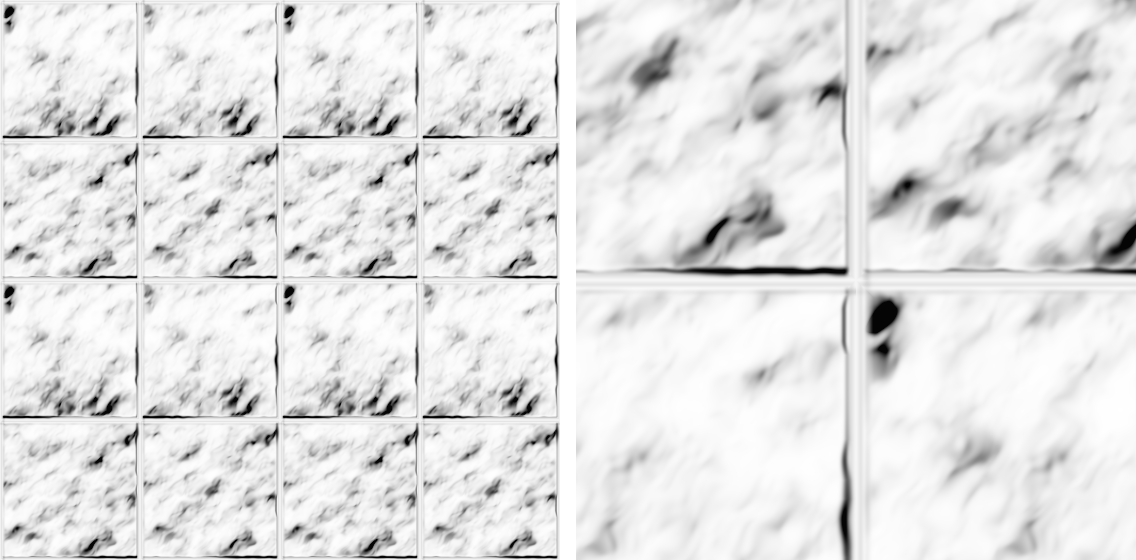
Left: the whole. Right: its middle third, enlarged.
A three.js fragment shader for this texture map:

```glsl
// Four by four rough white stone tiles with slanted dark pits, chipped edges and pale joints.
varying vec2 vUv;

const float TILES = 4.0;          // tiles across and up
const float VARIANTS = 2.0;       // tiles before the set repeats, both ways
const vec3 STONE = vec3(1.0);
const vec3 PIT = vec3(0.02);
const float PIT_BASE = 0.064;     // darkness of average relief
const float PIT_GAIN = 1.5;       // contrast of relief
const vec2 GRAIN = vec2(3.0, 6.2);// coarse grain, along and across the slant
const float SLANT_EVEN = 0.58;    // radians
const float SLANT_ODD = 0.74;
const float OWN_RELIEF = 0.6;     // difference between tiles of one row
const float EDGE = 0.021;         // inset of the chipped edge
const float EDGE_WIDTH = 0.0075;
const vec2 GOUGE_EVEN = vec2(0.65, 0.10);
const vec2 GOUGE_ODD = vec2(0.07, 0.92);

float hash(vec3 p) {
  p = fract(p * vec3(0.1031, 0.1030, 0.0973));
  p += dot(p, p.yzx + 33.33);
  return fract((p.x + p.y) * p.z);
}

// Smooth value noise from -1 to 1
float noise(vec2 p, float seed) {
  vec2 i = floor(p), f = fract(p);
  f = f * f * (3.0 - 2.0 * f);
  float a = mix(hash(vec3(i, seed)), hash(vec3(i + vec2(1.0, 0.0), seed)), f.x);
  float b = mix(hash(vec3(i + vec2(0.0, 1.0), seed)), hash(vec3(i + 1.0, seed)), f.x);
  return 2.0 * mix(a, b, f.y) - 1.0;
}

vec2 slanted(vec2 p, float angle) {
  float c = cos(angle), s = sin(angle);
  return vec2(c * p.x + s * p.y, c * p.y - s * p.x);
}

float line(float d, float width) {
  return exp(-d * d / (width * width));
}

// Streaky relief: rows differ strongly, tiles of a row slightly
float relief(vec2 p, vec2 variant, float slant) {
  float rowSeed = 11.0 + 37.0 * variant.y;
  float tileSeed = rowSeed + 5.0 + 13.0 * variant.x;
  p += 0.014 * vec2(noise(p * 17.0, rowSeed + 1.0), noise(p * 17.0, rowSeed + 2.0));
  float sum = OWN_RELIEF * noise(slanted(p, slant) * GRAIN * 2.3, tileSeed);
  float scale = 1.0;
  for (int i = 0; i < 4; i++) {
    float k = float(i);
    float weight = i == 0 ? 0.55 : 1.25 - 0.27 * k;
    vec2 q = slanted(p, slant + 0.16 * (k - 1.5)) * GRAIN * scale;
    sum += weight * noise(q + 7.3 * k, rowSeed + 3.0 * k);
    scale *= 2.1;
  }
  return sum * PIT_GAIN;
}

void main() {
  vec2 grid = vUv * TILES;
  vec2 p = fract(grid);
  vec2 variant = mod(floor(grid), VARIANTS);
  float odd = variant.y;
  float slant = mix(SLANT_EVEN, SLANT_ODD, odd);
  float seed = 71.0 + variant.x + 2.0 * variant.y;

  // Pitted face with one deep gouge
  float z = relief(p, variant, slant);
  vec2 g = slanted(p - mix(GOUGE_EVEN, GOUGE_ODD, odd), 0.85) / vec2(0.065, 0.025);
  z += 2.0 * exp(-dot(g, g)) * (1.0 - 0.8 * odd * variant.x);
  vec2 inset = min(p, 1.0 - p);
  float border = min(inset.x, inset.y);
  float face = smoothstep(0.016, 0.045, border);
  float dark = PIT_BASE * exp(min(z, 2.8)) * face;

  // Bottom edge: heavy on the left of odd rows, on the right of even rows
  float ragged = noise(p * vec2(26.0, 26.0), seed);
  float heavy = mix(smoothstep(0.45, 0.72, p.x), 1.0 - smoothstep(0.25, 0.5, p.x), odd);
  float within = smoothstep(0.012, 0.03, inset.x);
  float bottom = line(p.y - EDGE - 0.003 * ragged, EDGE_WIDTH * (0.75 + 0.4 * heavy));
  dark += bottom * within * (0.28 + 0.85 * heavy + 0.18 * ragged);

  // Right edge: chipped below the middle of odd rows, near the top of even rows
  float chip = line(p.y - mix(0.91, 0.42, odd), mix(0.06, 0.15, odd));
  float bite = max(0.0, noise(vec2(p.y * 14.0, 3.0), seed + 9.0));
  float right = line(1.0 - p.x - EDGE - 0.008 * bite, EDGE_WIDTH * (0.8 + 0.7 * chip));
  dark += right * smoothstep(0.012, 0.03, inset.y) * (0.24 + 0.6 * chip + 0.35 * bite);

  // Soft shading on the left and top edges
  float streak = 0.6 + 0.4 * noise(p * 19.0, seed + 4.0);
  dark += 0.16 * streak * line(p.x - 0.026, 0.009);
  dark += 0.13 * streak * line(1.0 - p.y - 0.028, 0.008);

  // Joint: pale grey band with a brighter core
  float joint = 1.0 - smoothstep(0.010, 0.022, border);
  dark += joint * (0.11 - 0.07 * line(border, 0.007));

  gl_FragColor = vec4(mix(STONE, PIT, clamp(dark, 0.0, 1.0)), 1.0);
}
```
